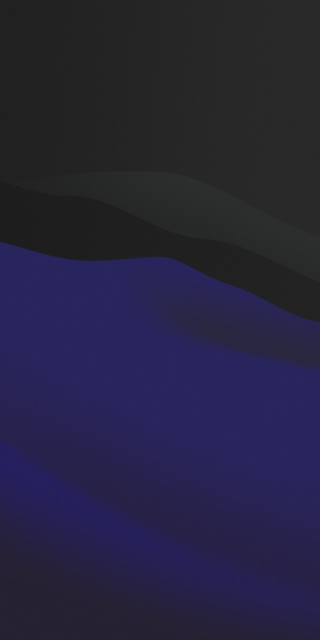
A WebGL 2 fragment shader for this background:

```glsl
#version 300 es
precision highp float;

uniform vec2 u_resolution;
out vec4 fragColor;

float hash(vec2 p) {
    return fract(sin(dot(p, vec2(127.1, 311.7))) * 43758.5453);
}

// Wave profiles: depth below the top edge, as a fraction of the height
float greyRidge(float x) {
    return 0.2826 - 0.0146 * smoothstep(0.0, 0.35, x)
        + 0.1095 * smoothstep(0.48, 1.1, x);
}

float blackRidge(float x) {
    return 0.2746 + 0.031 * smoothstep(-0.1, 0.2, x)
        + 0.067 * smoothstep(0.22, 0.64, x)
        + 0.085 * smoothstep(0.62, 1.15, x);
}

float blueRidge(float x) {
    return 0.3659 + 0.0417 * smoothstep(-0.15, 0.28, x)
        - 0.006 * smoothstep(0.28, 0.5, x)
        + 0.039 * smoothstep(0.5, 0.72, x)
        + 0.063 * smoothstep(0.66, 1.02, x);
}

float hollowEdge(float x) {
    return 0.47 + 0.107 * x - 0.056 * exp(-10.0 * (x - 0.39));
}

float foldEdge(float x) {
    return 0.6875 + 0.345 * x - 0.108 * x * x;
}

// Blue body with a shaded hollow and a lit lower fold
vec3 blueSlope(float x, float depth) {
    vec3 indigo = vec3(0.157, 0.143, 0.365);
    vec3 plum = vec3(0.153, 0.13, 0.265);
    vec3 dusk = vec3(0.15, 0.13, 0.195);

    float fold = depth - foldEdge(x);
    vec3 color = mix(indigo, plum, smoothstep(-0.19, 0.0, fold) * mix(0.6, 0.95, smoothstep(0.0, 0.4, x)));

    float hollow = depth - hollowEdge(x);
    float softness = mix(0.03, 0.008, smoothstep(0.4, 0.85, x));
    float shade = (1.0 - smoothstep(-softness, softness, hollow))
        * smoothstep(-0.115, -0.01, hollow) * smoothstep(0.34, 0.66, x);
    color = mix(color, vec3(0.163, 0.152, 0.235), shade * 0.9);

    vec3 crest = mix(vec3(0.147, 0.125, 0.38), vec3(0.15, 0.13, 0.32), x);
    vec3 lower = mix(crest, dusk, smoothstep(0.01, mix(0.21, 0.11, x), fold));
    float blur = mix(0.01, 0.04, x);
    return mix(color, lower, smoothstep(-blur, blur, fold));
}

void main() {
    vec2 uv = gl_FragCoord.xy / u_resolution;
    float x = uv.x;
    float depth = 1.0 - uv.y;
    float edge = 1.0 / u_resolution.y;

    // Charcoal backdrop, lighter to the right
    vec3 color = vec3(mix(0.13, 0.161, smoothstep(0.0, 0.9, x + 0.15 * (depth - 0.2))));

    // Grey wave, lit along its crest
    float crest = depth - greyRidge(x);
    vec3 grey = mix(vec3(0.135), vec3(0.172, 0.18, 0.178), smoothstep(0.0, 0.6, x));
    grey -= 0.02 * smoothstep(0.0, 0.1, crest);
    color = mix(color, grey, smoothstep(-edge, edge, crest));

    // Black wave
    vec3 black = vec3(mix(0.114, 0.136, x));
    color = mix(color, black, smoothstep(-edge, edge, depth - blackRidge(x)));

    // Blue wave
    color = mix(color, blueSlope(x, depth), smoothstep(-edge, edge, depth - blueRidge(x)));

    // Fine grain
    color += (hash(floor(uv * vec2(256.0, 512.0))) - 0.5) * 0.008;
    fragColor = vec4(color, 1.0);
}
```
